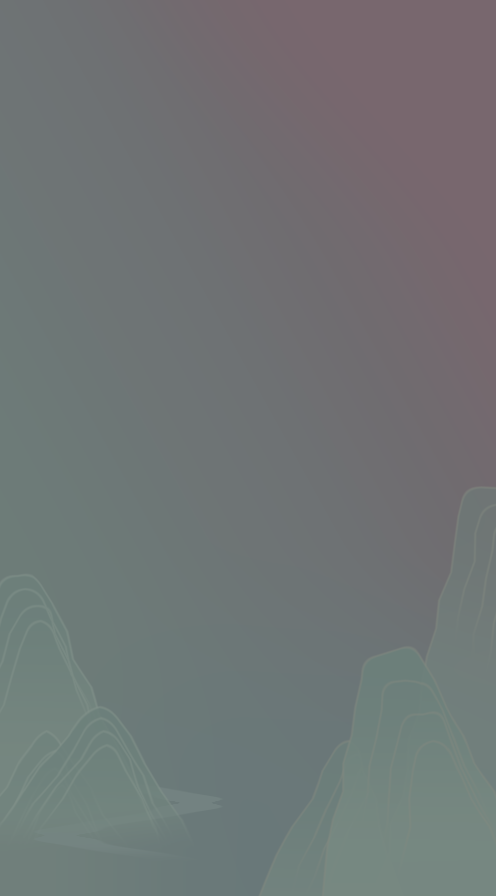
Give the GLSL for this background, as a WebGL 2 fragment shader.

```glsl
#version 300 es
precision highp float;
// Muted dusk landscape: a diagonal teal-to-rose haze, craggy peaks with nested
// contour lines in both lower corners, and a pale winding river.
// Peaks are flared plateau distances; all lengths are fractions of the height.
uniform vec2 u_resolution;
out vec4 outColor;

const vec3 TEAL = vec3(0.428, 0.485, 0.472);
const vec3 SLATE = vec3(0.430, 0.451, 0.457);
const vec3 MAUVE = vec3(0.437, 0.422, 0.437);
const vec3 ROSE = vec3(0.470, 0.402, 0.430);
const vec3 DEEP = vec3(0.410, 0.470, 0.475);
const vec3 JADE = vec3(0.425, 0.502, 0.482);
const vec3 MIST = vec3(0.467, 0.535, 0.507);
const vec3 RIVER = vec3(0.462, 0.522, 0.515);
const vec3 SILVER = vec3(0.520, 0.580, 0.550);
const vec3 SAND = vec3(0.510, 0.535, 0.500);

float hash(float n) {
  return fract(sin(n * 127.1) * 4375.5);
}

// Piecewise linear noise gives angular, rocky outlines.
float crag(float x, float seed) {
  float cell = floor(x);
  return mix(hash(cell + seed), hash(cell + 1.0 + seed), x - cell) - 0.5;
}

float smoothMax(float a, float b, float k) {
  float h = max(k - abs(a - b), 0.0) / k;
  return max(a, b) + h * h * k * 0.25;
}

// Signed distance to a plateau; slope holds the left and right flare.
float peak(vec2 p, vec2 top, float halfWidth, vec2 slope, float tilt, float seed) {
  vec2 q = p - top;
  q.x += 0.009 * crag(q.y * 32.0, seed);
  q.y += 0.005 * crag(q.x * 60.0, seed + 9.0);
  float cap = q.y - tilt * q.x;
  float left = (-q.x - halfWidth + slope.x * q.y) / length(vec2(1.0, slope.x));
  float right = (q.x - halfWidth + slope.y * q.y) / length(vec2(1.0, slope.y));
  return smoothMax(cap, max(left, right), 0.014);
}

float cover(float d, float px) {
  return smoothstep(px, -px, d);
}

float stroke(float d, float px) {
  return smoothstep(0.0011 + px, 0.0, abs(d));
}

// Fills one peak, then draws its rim and inner contours, each moved by shift.
vec3 mountain(vec3 base, vec2 p, vec2 top, float halfWidth, vec2 slope, float tilt,
              vec2 shift, vec3 ink, float opacity, float foot, float seed, float px) {
  float body = peak(p, top, halfWidth, slope, tilt, seed);
  float inside = cover(body, px);
  float fade = smoothstep(foot - 0.07, foot, p.y);
  vec3 fill = mix(JADE, MIST, smoothstep(0.02, 0.22, top.y - p.y));
  vec3 color = mix(base, fill, inside * opacity * fade);
  float lines = stroke(body, px) * 0.7;
  for (int i = 1; i < 4; i++) {
    float n = float(i);
    float d = peak(p, top + shift * n, halfWidth * (1.0 - 0.15 * n), slope * 0.85,
                   tilt * 0.5, seed + 3.0 * n);
    float tail = smoothstep(0.16, 0.08, top.y + shift.y * n - p.y);
    lines = max(lines, stroke(d, px) * inside * tail * 0.65);
  }
  return mix(color, ink, lines * fade * 0.75);
}

vec3 haze(vec2 uv) {
  float s = uv.x + uv.y;
  vec3 color = mix(TEAL, SLATE, smoothstep(0.4, 1.05, s));
  color = mix(color, MAUVE, smoothstep(0.95, 1.42, s));
  color = mix(color, ROSE, smoothstep(1.3, 1.75, s + 0.12 * smoothstep(0.7, 1.0, uv.y)));
  float low = smoothstep(0.4, 0.1, uv.y) * smoothstep(0.0, 0.5, uv.x);
  return mix(color, DEEP, low * 0.8);
}

// A cosine meander, wide in its bends and thin on the crossings.
float river(vec2 p, float px) {
  float phase = (p.y - 0.104) * 86.2;
  float bend = cos(phase);
  float slope = 6.5 * sin(phase);
  float d = abs(p.x - 0.143 - 0.0755 * bend) / sqrt(1.0 + slope * slope);
  float width = mix(0.0045, 0.018, pow(abs(bend), 6.0));
  float ends = smoothstep(0.038, 0.058, p.y) * smoothstep(0.132, 0.126, p.y);
  return cover(d - width, px) * ends;
}

void main() {
  float px = 1.0 / u_resolution.y;
  vec2 uv = gl_FragCoord.xy / u_resolution;
  vec2 p = gl_FragCoord.xy * px;
  vec3 color = haze(uv);

  // Pale ground mist and the river
  color = mix(color, MIST, 0.3 * smoothstep(0.25, 0.02, p.x) * smoothstep(0.2, 0.06, p.y));
  color = mix(color, RIVER, river(p, px) * 0.75);

  // Left range, back to front
  color = mountain(color, p, vec2(0.023, 0.358), 0.018, vec2(0.45, 0.46), 0.0,
                   vec2(0.008, -0.017), SILVER, 0.8, 0.12, 2.0, px);
  color = mountain(color, p, vec2(0.055, 0.184), 0.006, vec2(0.7, 0.6), 0.0,
                   vec2(0.004, -0.02), SILVER, 0.5, 0.12, 5.0, px);
  color = mountain(color, p, vec2(0.114, 0.210), 0.012, vec2(0.8, 0.6), 0.1,
                   vec2(0.001, -0.013), SILVER, 0.85, 0.12, 7.0, px);

  // Right range, back to front
  color = mountain(color, p, vec2(0.555, 0.455), 0.034, vec2(0.22, 0.3), 0.05,
                   vec2(0.011, -0.019), SAND, 0.5, 0.05, 11.0, px);
  color = mountain(color, p, vec2(0.387, 0.171), 0.010, vec2(0.52, 0.3), -0.2,
                   vec2(0.012, -0.012), SAND, 0.7, 0.0, 14.0, px);
  color = mountain(color, p, vec2(0.436, 0.273), 0.029, vec2(0.18, 0.53), 0.25,
                   vec2(0.016, -0.034), SAND, 0.9, 0.0, 17.0, px);
  outColor = vec4(color, 1.0);
}
```
